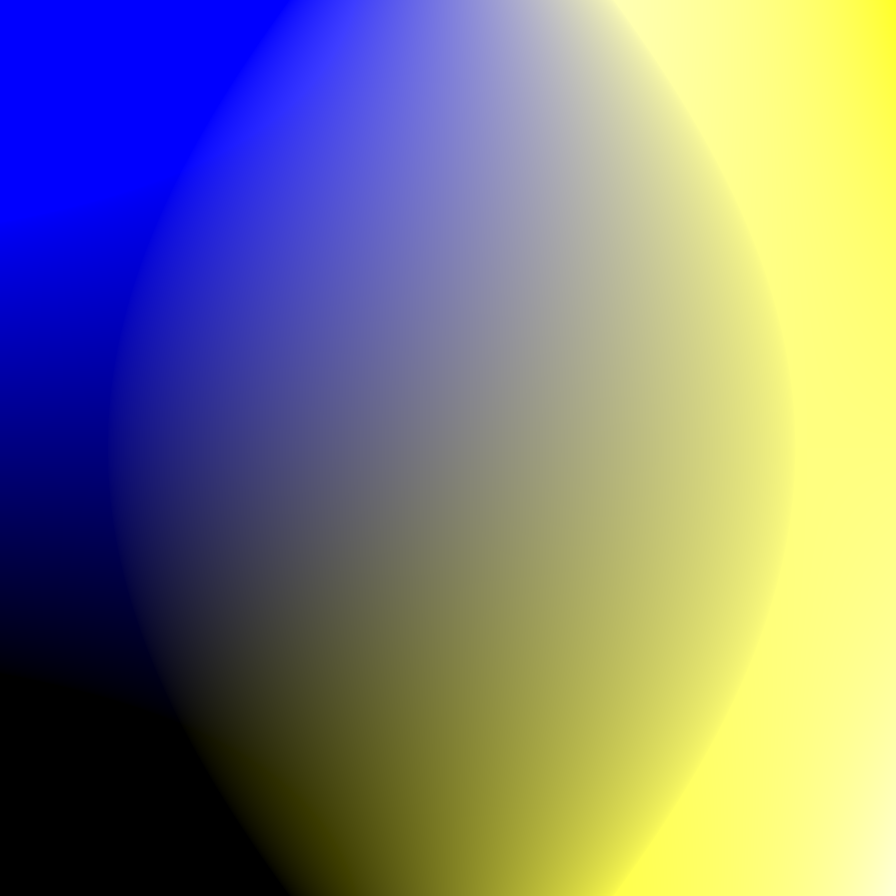
This background is drawn by a three.js fragment shader. Its source:

```glsl
#define LENS_CENTER vec2(0.504, 0.5)
#define LENS_HALF_WIDTH 0.384
#define LENS_TAPER 2.16
#define RAMP_LINEARITY 0.6
#define BLUE_FREQUENCY 2.9
#define BLUE_FALLOFF vec3(1.5, -0.9, -0.85)
#define CORNER_STRENGTH 2.2
#define CORNER_POWER 12.0

varying vec2 vUv;

const float PI = 3.14159;

// Ramp from 0 to 1 between arcsine and straight, flat outside -1..1
float softRamp(float s) {
  s = clamp(s, -1.0, 1.0);
  return 0.5 + mix(asin(s) / PI, 0.5 * s, RAMP_LINEARITY);
}

// Black to yellow across a lens that narrows toward top and bottom
float yellowAmount(vec2 p) {
  float halfWidth = LENS_HALF_WIDTH * cos(LENS_TAPER * p.y);
  return softRamp(p.x / halfWidth);
}

// Vertical blue ramp that weakens to the right and flips near the edge
float blueAmount(float x, float y) {
  float slope = dot(BLUE_FALLOFF, vec3(1.0, x, x * x));
  slope -= CORNER_STRENGTH * y * y * pow(x, CORNER_POWER);
  return softRamp(sin(BLUE_FREQUENCY * y) * slope);
}

void main() {
  vec2 p = vUv - LENS_CENTER;
  float yellow = yellowAmount(p);
  float blue = blueAmount(vUv.x, p.y);
  gl_FragColor = vec4(vec2(yellow), blue, 1.0);
}
```
